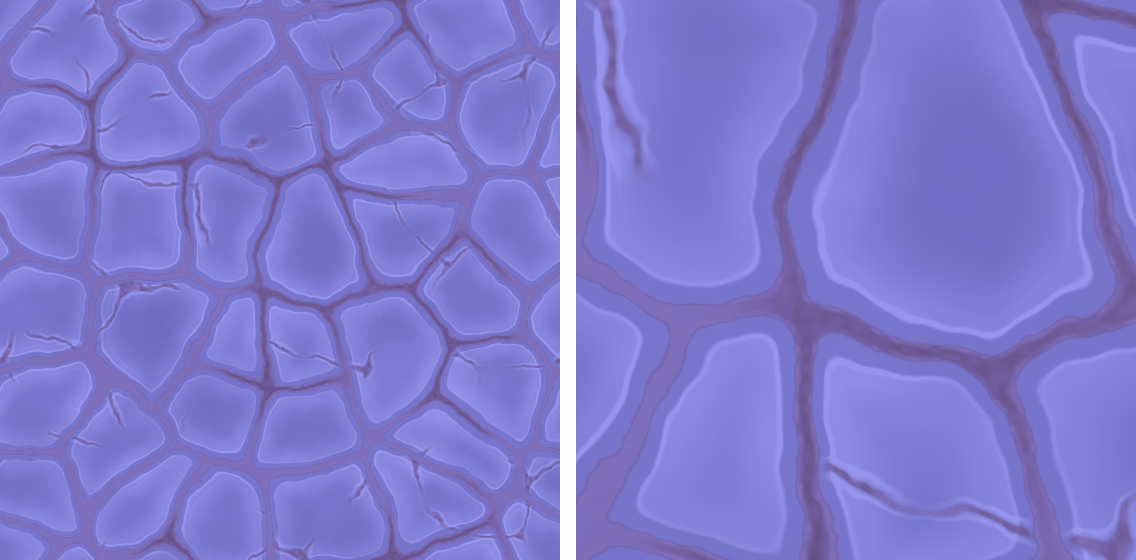
Left, the full canvas; right, a detail of the centre.
Reproduce this texture map procedurally as a three.js fragment shader.

```glsl
varying vec2 vUv;

const vec3 SHADE = vec3(0.44, 0.42, 0.76);
const vec3 STONE = vec3(0.47, 0.46, 0.80);
const vec3 LIGHT = vec3(0.53, 0.52, 0.86);
const vec3 RIM = vec3(0.59, 0.58, 0.93);
const vec3 MORTAR = vec3(0.50, 0.43, 0.72);
const vec3 CREVICE = vec3(0.40, 0.31, 0.52);

vec2 hash2(vec2 p) {
  vec3 q = fract(p.xyx * vec3(0.1031, 0.1030, 0.0973));
  q += dot(q, q.yzx + 33.33);
  return fract((q.xx + q.yz) * q.zy);
}

// Value noise that repeats across the canvas
float lattice(vec2 cell, float cells, float seed) {
  return hash2(mod(cell, cells) + seed).x;
}

float noise(vec2 uv, float cells, float seed) {
  vec2 p = uv * cells;
  vec2 i = floor(p);
  vec2 f = fract(p);
  f = f * f * (3.0 - 2.0 * f);
  float low = mix(lattice(i, cells, seed), lattice(i + vec2(1.0, 0.0), cells, seed), f.x);
  float high = mix(lattice(i + vec2(0.0, 1.0), cells, seed), lattice(i + 1.0, cells, seed), f.x);
  return mix(low, high, f.y);
}

float fbm(vec2 uv, float cells, float seed) {
  float sum = 0.0;
  float gain = 0.53;
  for (int k = 0; k < 4; k++) {
    sum += gain * noise(uv, cells, seed);
    cells *= 2.0;
    seed += 17.0;
    gain *= 0.5;
  }
  return sum;
}

vec2 warp(vec2 uv, float cells, float amount, float seed) {
  return uv + amount * (vec2(fbm(uv, cells, seed), fbm(uv, cells, seed + 90.0)) - 0.5);
}

vec2 site(vec2 cell, float cells, float seed) {
  return cell + 0.5 + 0.9 * (hash2(mod(cell, cells) + seed) - 0.5);
}

// Distance to the nearest cell border, with softened corners
float borderDistance(vec2 uv, float cells, float seed, float crispness) {
  vec2 p = uv * cells;
  vec2 home = floor(p);
  vec2 nearest = vec2(0.0);
  float best = 100.0;
  for (int y = -1; y <= 1; y++) {
    for (int x = -1; x <= 1; x++) {
      vec2 cell = floor(p) + vec2(float(x), float(y));
      vec2 r = site(cell, cells, seed) - p;
      if (dot(r, r) < best) {
        best = dot(r, r);
        nearest = r;
        home = cell;
      }
    }
  }
  float sum = 0.0;
  for (int y = -2; y <= 2; y++) {
    for (int x = -2; x <= 2; x++) {
      vec2 r = site(home + vec2(float(x), float(y)), cells, seed) - p;
      vec2 gap = r - nearest;
      if (dot(gap, gap) > 0.0001) {
        sum += exp(-crispness * dot(0.5 * (r + nearest), normalize(gap)));
      }
    }
  }
  return -log(max(sum, 0.000001)) / (crispness * cells);
}

float line(float d, float center, float width) {
  return 1.0 - smoothstep(0.0, width, abs(d - center));
}

vec3 stoneRamp(float tone) {
  vec3 c = mix(SHADE, STONE, clamp(tone * 3.0, 0.0, 1.0));
  c = mix(c, LIGHT, clamp(tone * 3.0 - 1.0, 0.0, 1.0));
  return mix(c, RIM, clamp(tone * 3.0 - 2.0, 0.0, 1.0));
}

void main() {
  vec2 uv = warp(vUv, 9.0, 0.045, 11.0);
  float d = borderDistance(uv, 6.0, 3.0, 26.0);
  float grain = noise(vUv, 170.0, 7.0);
  float patches = noise(vUv, 9.0, 41.0);

  // Painted stone faces: dark centre, glowing margin, worn bevel
  float lip = 0.013 + 0.006 * noise(vUv, 14.0, 23.0);
  float face = smoothstep(lip - 0.0025, lip, d);
  float brush = fbm(warp(vUv, 6.0, 0.09, 61.0), 7.0, 71.0) - 0.5;
  float glow = 1.0 - smoothstep(lip, lip + 0.045, d);
  float tone = mix(0.29 + 0.25 * brush, 0.27 + 0.36 * glow + 0.75 * brush, face);
  float wear = smoothstep(0.2, 0.75, noise(vUv, 12.0, 83.0));
  tone += line(d, lip, 0.003) * (0.12 + 0.42 * wear);
  tone += 0.12 * line(d, lip + 0.009, 0.003) * wear * patches;

  // Short splits running in from the stone edges
  float split = borderDistance(warp(vUv, 15.0, 0.05, 101.0), 5.0, 37.0, 40.0);
  float reach = smoothstep(0.5, 0.62, noise(vUv, 8.0, 53.0));
  reach *= smoothstep(0.006, 0.012, d) * (1.0 - smoothstep(0.035, 0.065, d));
  tone += 0.38 * reach * line(split, 0.0055, 0.003);
  vec3 color = stoneRamp(clamp(tone, 0.0, 1.0));
  float splitCore = 1.0 - smoothstep(0.001, 0.0032, split);
  color = mix(color, mix(MORTAR, CREVICE, grain), 0.8 * reach * splitCore);

  // Grainy mortar with a ragged outline
  float halfWidth = 0.003 + 0.005 * patches + 0.002 * (grain - 0.5);
  float joint = 1.0 - smoothstep(halfWidth - 0.001, halfWidth + 0.001, d);
  color = mix(color, MORTAR, joint * (0.65 + 0.35 * grain));
  color = mix(color, CREVICE, 0.28 * line(d, halfWidth, 0.0012));

  // Dark crevices on some stretches of mortar
  float deep = smoothstep(0.48, 0.72, noise(vUv, 6.0, 131.0));
  float core = 1.0 - smoothstep(0.001, 0.0055, d + 0.003 * (grain - 0.5));
  color = mix(color, CREVICE, deep * core * (0.55 + 0.45 * grain));

  gl_FragColor = vec4(color, 1.0);
}
```
